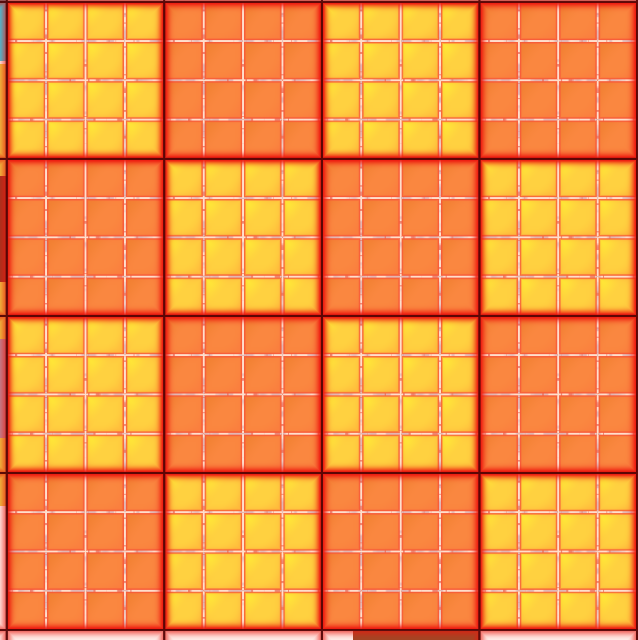
Write a WebGL 1 fragment shader that draws this pattern.

```glsl
precision highp float;
// Checkerboard of glossy yellow and orange panels, each a 4 x 4 grid of grouted tiles.

#define PERIOD vec2(0.2470, 0.2454)
#define ORIGIN vec2(0.0105, 0.0156)
#define PANELS 4.0
#define TILES 4.0
#define GROUT_HALF 0.024
#define HALO_WIDTH 0.085
#define SEAM_HALF 0.007
#define GLOW_WIDTH 0.034
#define WEAR 0.75
#define YELLOW vec3(1.0, 0.82, 0.25)
#define ORANGE vec3(0.98, 0.53, 0.25)
#define RED vec3(0.93, 0.09, 0.05)

uniform vec2 u_resolution;

float hash(vec2 p) {
  vec3 q = fract(vec3(p.xyx) * 0.1031);
  q += dot(q, q.yzx + 33.33);
  return fract((q.x + q.y) * q.z);
}

// Smooth noise running along one grout line
float lineNoise(float along, float id) {
  float cell = floor(along);
  float t = smoothstep(0.0, 1.0, fract(along));
  return mix(hash(vec2(cell, id)), hash(vec2(cell + 1.0, id)), t);
}

float stroke(float dist, float halfWidth, float pixel) {
  return 1.0 - smoothstep(halfWidth - 0.5 * pixel, halfWidth + 0.5 * pixel, dist);
}

float band(float x, float low, float high) {
  return step(low, x) * step(x, high);
}

// Glossy face: diagonal sheen from the upper left corner
vec3 tileFace(vec2 f, float isYellow) {
  float diagonal = 0.5 * (f.x + 1.0 - f.y);
  float corner = 1.0 - smoothstep(0.05, 0.5, diagonal + 0.12 * f.x);
  float lower = smoothstep(0.62, 1.0, diagonal);
  vec3 yellow = mix(YELLOW, vec3(1.0, 0.97, 0.2), 0.8 * corner);
  yellow = mix(yellow, vec3(1.0, 0.68, 0.22), 0.6 * lower);
  vec3 orange = mix(ORANGE, vec3(0.93, 0.5, 0.17), 0.7 * corner);
  orange = mix(orange, vec3(0.98, 0.47, 0.24), 0.6 * lower);
  return mix(orange, yellow, isYellow);
}

vec3 panel(vec2 q, float isYellow, float pixel) {
  vec2 tile = q * TILES;
  vec2 f = fract(tile);
  vec2 edge = min(f, 1.0 - f);
  float dist = min(edge.x, edge.y);
  vec3 color = tileFace(f, isYellow);

  // Soft shade and red halo along the tile edges
  color = mix(color, vec3(0.97, 0.4, 0.2), 0.35 * exp(-dist / 0.07));
  float halo = 1.0 - smoothstep(0.035, HALO_WIDTH, dist);
  color = mix(color, vec3(0.97, 0.33, 0.22), 0.8 * halo);

  // Pale grout with the same mauve stains in every panel
  float vertical = step(edge.x, edge.y);
  float along = mix(tile.x, tile.y, vertical);
  float id = floor(mix(tile.y, tile.x, vertical) + 0.5) + 11.0 * vertical;
  float stain = smoothstep(0.55, 0.85, lineNoise(along * 6.0, id));
  float gap = smoothstep(0.78, 0.95, lineNoise(along * 13.0, id + 31.0));
  vec3 grout = mix(vec3(1.0, 0.9, 0.83), vec3(0.84, 0.68, 0.7), WEAR * stain);
  grout = mix(grout, vec3(0.9, 0.42, 0.36), WEAR * gap);
  return mix(color, grout, 0.95 * stroke(dist, GROUT_HALF, pixel * TILES));
}

// Thin strip outside the board
vec3 margin(vec2 uv) {
  vec3 color = vec3(1.0, 0.94, 0.92);
  float left = step(uv.x, ORIGIN.x);
  color = mix(color, vec3(0.93, 0.76, 0.25), left * band(uv.y, 0.21, 0.9));
  color = mix(color, vec3(0.75, 0.52, 0.58), left * band(uv.y, 0.315, 0.47));
  color = mix(color, vec3(0.64, 0.2, 0.12), left * band(uv.y, 0.56, 0.725));
  color = mix(color, vec3(0.25, 0.78, 0.88), left * step(0.905, uv.y));
  float bar = band(uv.x, 0.553, 0.751) * step(uv.y, 0.0135);
  return mix(color, vec3(0.64, 0.27, 0.14), bar);
}

void main() {
  vec2 uv = gl_FragCoord.xy / u_resolution;
  vec2 p = (uv - ORIGIN) / PERIOD;
  float pixel = 1.0 / (u_resolution.y * PERIOD.y);
  vec2 q = fract(p);
  vec2 cell = floor(p);
  float isYellow = mod(cell.x + cell.y, 2.0);

  vec2 within = step(vec2(0.0), p) * step(p, vec2(PANELS));
  float inside = within.x * within.y;
  vec3 color = mix(margin(uv), panel(q, isYellow, pixel), inside);

  // Red glow and dark seam between panels
  vec2 edge = min(q, 1.0 - q);
  float dist = min(edge.x, edge.y);
  float glow = exp(-pow(dist / GLOW_WIDTH, 2.0));
  color = mix(color, RED, glow * mix(0.6, 0.95, inside));
  color = mix(color, vec3(0.3, 0.01, 0.01), 0.9 * stroke(dist, SEAM_HALF, pixel));

  gl_FragColor = vec4(color, 1.0);
}
```
